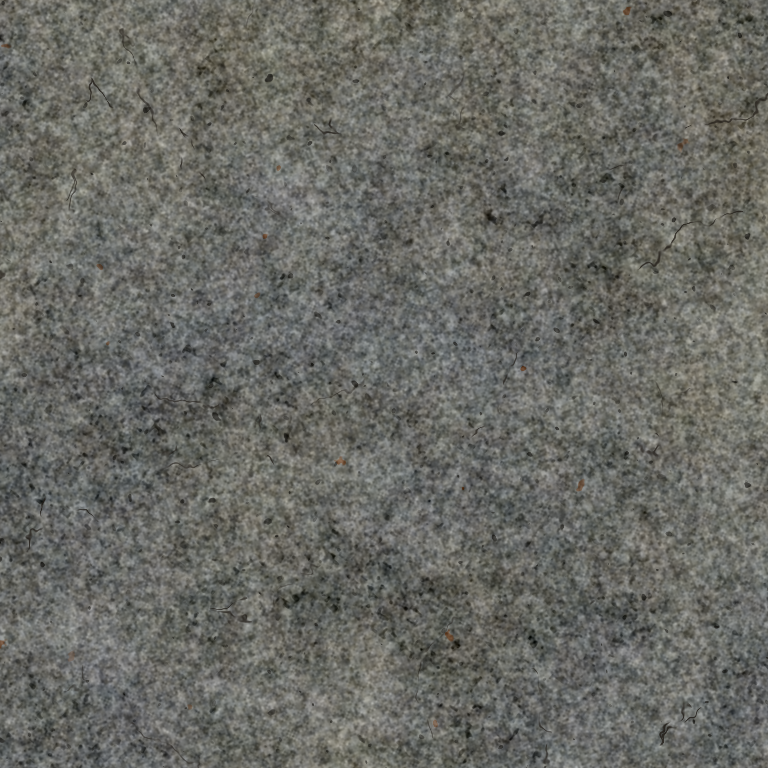
Give the GLSL for this texture, as a Shadertoy shader.

```glsl
// Weathered grey concrete: layered value noise for blotches and sandy grain,
// with scattered pits, dark flecks, a few rust spots and short hairline cracks
// placed by hashed cells. All lengths are fractions of the canvas height.
#define BASE_COLOR   vec3(0.418, 0.420, 0.398)
#define WARM_SHIFT   vec3(0.014, 0.004, -0.024)
#define PIT_COLOR    vec3(0.130, 0.125, 0.110)
#define RUST_COLOR   vec3(0.380, 0.210, 0.090)
#define CRACK_COLOR  vec3(0.120, 0.100, 0.080)
#define BLOTCH_GAIN  0.070
#define GRAIN_GAIN   0.205
#define FLECK_GAIN   0.180
#define CRACK_CELLS  7.0
#define CRACK_WIDTH  0.0013

float hash(vec2 p) {
    vec3 q = fract(vec3(p.xyx) * 0.1031);
    q += dot(q, q.yzx + 33.33);
    return fract((q.x + q.y) * q.z);
}

vec2 hash2(vec2 p) {
    return vec2(hash(p + 17.3), hash(p + 91.7));
}

// Value noise, from 0 to 1
float noise(vec2 p) {
    vec2 i = floor(p), f = fract(p);
    f = f * f * (3.0 - 2.0 * f);
    float low = mix(hash(i), hash(i + vec2(1, 0)), f.x);
    float high = mix(hash(i + vec2(0, 1)), hash(i + vec2(1, 1)), f.x);
    return mix(low, high, f.y);
}

// Noise turned off the pixel axes, centred on zero
float layer(vec2 p, float frequency, float angle) {
    float c = cos(angle), s = sin(angle);
    return noise(mat2(c, s, -s, c) * p * frequency + frequency + 50.0) - 0.5;
}

// Coverage of ragged spots, at most one per cell
float spots(vec2 p, float cells, float chance, float radius, float seed) {
    float pixel = 1.0 / iResolution.y, cover = 0.0;
    float ragged = 1.3 * layer(p, 230.0, seed) + 1.3 * layer(p, 110.0, seed + 0.6);
    vec2 home = floor(p * cells);
    for (int y = -1; y <= 1; y++)
    for (int x = -1; x <= 1; x++) {
        vec2 id = home + vec2(x, y) + seed * 37.0;
        if (hash(id) > chance) continue;
        vec2 rel = p - (home + vec2(x, y) + hash2(id)) / cells;
        float size = radius * mix(0.35, 1.0, pow(hash(id + 5.1), 2.0));
        float soft = max(pixel * 0.7, size * 0.35);
        float turn = 3.1416 * hash(id + 3.7);
        vec2 axis = vec2(cos(turn), sin(turn));
        float stretch = length(vec2(dot(rel, axis), 1.6 * dot(rel, vec2(-axis.y, axis.x))));
        float d = stretch - size * (1.0 + ragged);
        cover = max(cover, (1.0 - smoothstep(-soft, soft, d)) * mix(0.4, 1.0, hash(id + 8.3)));
    }
    return cover;
}

// Coverage of short, broken cracks: two jagged strokes per chosen cell
float cracks(vec2 p) {
    float pixel = 1.0 / iResolution.y, cover = 0.0;
    vec2 bend = 0.030 * vec2(layer(p, 17.0, 0.4), layer(p, 17.0, 2.1));
    bend += 0.018 * vec2(layer(p, 55.0, 1.2), layer(p, 55.0, 2.8));
    bend += 0.006 * vec2(layer(p, 150.0, 0.8), layer(p, 150.0, 2.3));
    vec2 q = p + bend;
    vec2 home = floor(q * CRACK_CELLS);
    for (int y = -1; y <= 1; y++)
    for (int x = -1; x <= 1; x++) {
        vec2 id = home + vec2(x, y);
        if (hash(id + 61.0) > 0.5) continue;
        vec2 rel = q - (id + hash2(id)) / CRACK_CELLS;
        for (int k = 0; k < 2; k++) {
            float turn = 6.2832 * hash(id + 23.0 * float(k + 1));
            float reach = mix(0.025, 0.085, hash(id + 41.0 * float(k + 1)));
            vec2 dir = vec2(cos(turn), sin(turn));
            float t = clamp(dot(rel, dir) / reach, 0.0, 1.0);
            float d = length(rel - dir * reach * t);
            float width = CRACK_WIDTH * (1.0 - 0.6 * t);
            float line = 1.0 - smoothstep(width - 0.5 * pixel, width + pixel, d);
            cover = max(cover, line * mix(0.4, 1.0, hash(id + 77.0)));
        }
    }
    return cover * smoothstep(0.30, 0.65, noise(p * 75.0 + 9.0));
}

void mainImage(out vec4 fragColor, in vec2 fragCoord) {
    vec2 p = fragCoord / iResolution.y;

    // Broad stains with a faint vertical drift
    float blotch = 0.7 * layer(p, 5.0, 0.3) + 0.9 * layer(p, 12.0, 1.1) + layer(p, 29.0, 2.0);
    blotch += 0.4 * (noise(p * vec2(22.0, 4.0) + 7.0) - 0.5);

    // Sandy grain, strongest at the finest size
    float grain = 0.45 * layer(p, 63.0, 0.7) + 0.75 * layer(p, 130.0, 1.9);
    grain += 0.85 * layer(p, 220.0, 0.5) + 0.85 * layer(p, 340.0, 1.2);
    vec3 color = BASE_COLOR + BLOTCH_GAIN * blotch + GRAIN_GAIN * grain;

    // Olive and bluish areas, plus slight tint of single grains
    float tint = 1.5 * layer(p, 4.0, 2.4) + 1.1 * layer(p, 11.0, 0.9) + 1.2 * layer(p, 140.0, 2.5);
    color += WARM_SHIFT * tint;
    color.r += 0.025 * layer(p, 42.0, 0.2);

    // Small dark flecks, denser where the stains are dark
    float fleckZone = smoothstep(0.6, -0.6, blotch + 0.5 * layer(p, 40.0, 2.7));
    float speckle = layer(p, 190.0, 2.2) + 0.7 * layer(p, 95.0, 1.0);
    color -= FLECK_GAIN * fleckZone * smoothstep(0.22, 0.60, speckle);

    // Pits, rust and cracks
    float pits = max(spots(p, 38.0, 0.28, 0.0045, 1.0), 0.5 * spots(p, 6.0, 0.18, 0.0110, 2.0));
    color = mix(color, PIT_COLOR + 0.1 * grain, 0.8 * pits);
    float rust = spots(p, 9.0, 0.18, 0.0090, 3.0);
    color = mix(color, RUST_COLOR + 0.15 * grain, 0.8 * rust);
    color = mix(color, CRACK_COLOR, 0.8 * cracks(p));

    fragColor = vec4(clamp(color, 0.0, 1.0), 1.0);
}
```
